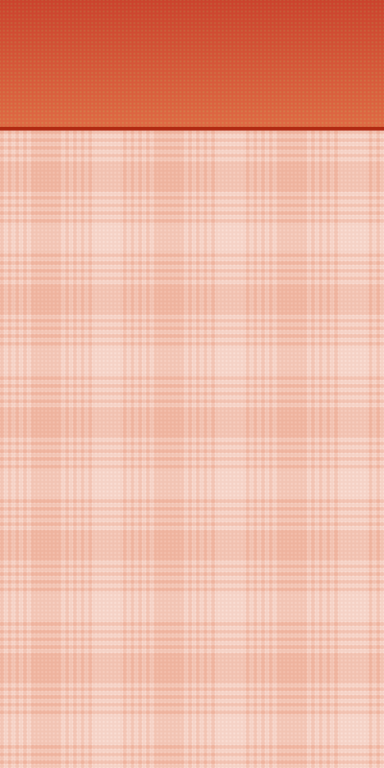
This pattern is drawn by a Shadertoy shader. Its source:

```glsl
// Log-cabin check cloth in pale coral under a deep terracotta header band.
// Threads are 1/100 of the width; a 32-thread repeat sets the stripe order,
// row and column dyes are overlaid, and a fine mesh of pinholes covers all.

// 1 for a dyed thread: stripes, solid, offset stripes, then bare
float dyedThread(float index) {
    float section = floor(mod(index, 32.0) / 8.0);
    float odd = mod(index, 2.0);
    if (section < 0.5) return 1.0 - odd;
    if (section < 1.5) return 1.0;
    return section < 2.5 ? odd : 0.0;
}

// Dye along one axis, with the borders between threads smoothed
float dyeAlong(float threads, float pixel) {
    float shifted = threads - 0.5;
    float index = floor(shifted);
    float soft = clamp(0.5 * pixel, 0.001, 0.5);
    float border = smoothstep(0.5 - soft, 0.5 + soft, fract(shifted));
    return mix(dyedThread(index), dyedThread(index + 1.0), border);
}

void mainImage(out vec4 fragColor, in vec2 fragCoord) {
    // Thread coordinates: 100 across, 200 up
    vec2 threads = fragCoord / iResolution.xy * vec2(100.0, 200.0);
    vec2 pixel = vec2(100.0, 200.0) / iResolution.xy;
    float headerEdge = 166.0;

    // Pinholes between threads, faded when too small to resolve
    vec2 ripple = 0.5 + 0.5 * cos(6.28318 * threads);
    float detail = 1.0 - smoothstep(0.4, 1.0, max(pixel.x, pixel.y));
    float pinhole = mix(0.25, ripple.x * ripple.y, detail);

    // Cloth: both dyes add up, rows a little stronger
    float columnDye = dyeAlong(threads.x, pixel.x);
    float rowDye = dyeAlong(headerEdge - threads.y, pixel.y);
    float dye = 0.46 * columnDye + 0.54 * rowDye;
    vec3 cloth = mix(vec3(0.965, 0.835, 0.79), vec3(0.94, 0.715, 0.635), dye);
    cloth += (pinhole - 0.25) * vec3(0.02, 0.05, 0.06);

    // Header: lighter toward its lower edge
    float rise = clamp((threads.y - headerEdge) / 34.0, 0.0, 1.0);
    vec3 header = mix(vec3(0.87, 0.435, 0.275), vec3(0.79, 0.28, 0.185), rise);
    header += (pinhole - 0.25) * vec3(-0.03, 0.09, 0.04);

    // Dark seam, one thread thick
    float aa = 0.5 * pixel.y;
    float aboveCloth = smoothstep(headerEdge - aa, headerEdge + aa, threads.y);
    float aboveSeam = smoothstep(headerEdge + 1.0 - aa, headerEdge + 1.0 + aa, threads.y);
    vec3 color = mix(cloth, vec3(0.69, 0.16, 0.07), aboveCloth);
    color = mix(color, header, aboveSeam);

    fragColor = vec4(color, 1.0);
}
```
